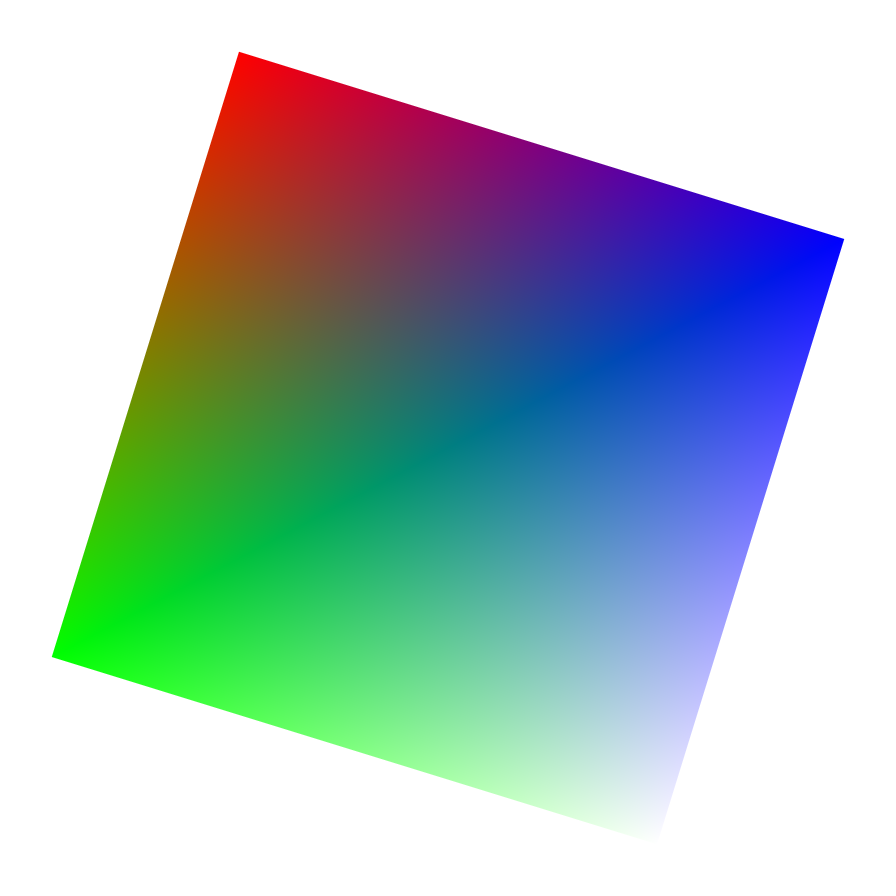
Reproduce this background procedurally as a Shadertoy shader.

```glsl
// A tilted square on white, shaded by blending its four corner colours:
// red, blue, white and green. Two triangles share the blue-green diagonal,
// so the blend reduces to a short formula in the square's own coordinates.

const vec3 BACKGROUND = vec3(1.0);
const float TILT = 0.3;              // clockwise, in radians
const float HALF_SIDE = 0.3535534;   // corners lie half a canvas from the centre

// Turns a point into the axes of a shape tilted clockwise by the angle.
vec2 toTiltedAxes(vec2 point, float angle) {
    float c = cos(angle), s = sin(angle);
    return vec2(c * point.x - s * point.y, s * point.x + c * point.y);
}

// Signed distance to a square, negative inside.
float squareDistance(vec2 point, float halfSide) {
    vec2 d = abs(point) - halfSide;
    return length(max(d, 0.0)) + min(max(d.x, d.y), 0.0);
}

// Corner blend: uv runs right and down from the red corner.
// Red falls to zero on the diagonal, then rises again towards white.
vec3 cornerBlend(vec2 uv) {
    return vec3(abs(uv.x + uv.y - 1.0), uv.y, uv.x);
}

void mainImage(out vec4 fragColor, in vec2 fragCoord) {
    // Centred canvas units
    float canvasSize = min(iResolution.x, iResolution.y);
    vec2 point = (fragCoord - 0.5 * iResolution.xy) / canvasSize;
    vec2 local = toTiltedAxes(point, TILT);

    // Colour across the square
    vec2 uv = 0.5 + vec2(local.x, -local.y) / (2.0 * HALF_SIDE);
    vec3 squareColor = cornerBlend(clamp(uv, 0.0, 1.0));

    // Edge smoothed over one pixel
    float coverage = clamp(0.5 - squareDistance(local, HALF_SIDE) * canvasSize, 0.0, 1.0);
    fragColor = vec4(mix(BACKGROUND, squareColor, coverage), 1.0);
}
```
